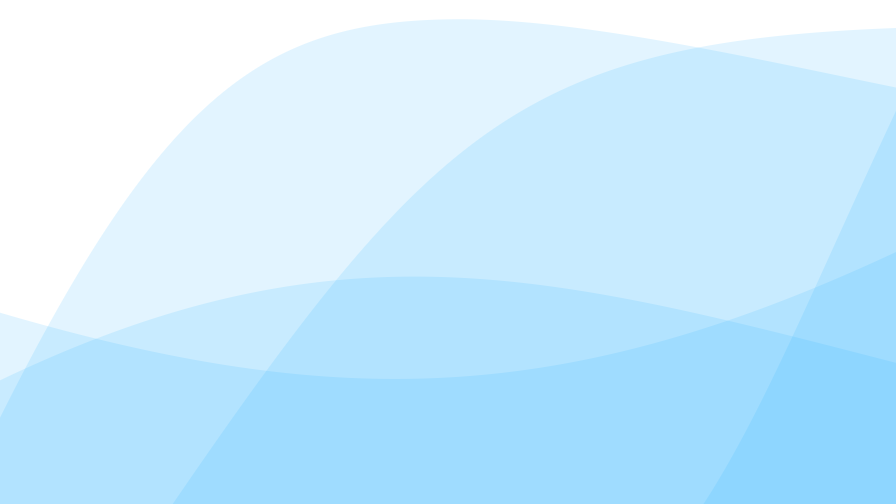
Write a WebGL 2 fragment shader that draws this background.

```glsl
#version 300 es
precision highp float;
// Overlapping translucent blue waves on white. Each wave is the area under
// a cubic Bezier curve; the curve parameter is found by bisection on x, and
// every wave tints what lies behind it by the same amount.

#define GRID vec2(768.0, 432.0)
#define PAPER vec3(1.0)
#define TINT vec3(0.12, 0.68, 1.0)
#define OPACITY 0.13
#define SOLVE_STEPS 18

uniform vec2 u_resolution;
out vec4 fragColor;

vec2 bezier(vec2 a, vec2 b, vec2 c, vec2 d, float t) {
    float s = 1.0 - t;
    return s * s * s * a + 3.0 * s * s * t * b + 3.0 * s * t * t * c + t * t * t * d;
}

vec2 bezierTangent(vec2 a, vec2 b, vec2 c, vec2 d, float t) {
    float s = 1.0 - t;
    return s * s * (b - a) + 2.0 * s * t * (c - b) + t * t * (d - c);
}

// Approximate signed distance to the curve, positive below it.
// The parameter range runs a little past both ends to extend the curve.
float depthBelow(vec2 p, vec2 a, vec2 b, vec2 c, vec2 d) {
    float low = -0.2, high = 1.2;
    for (int i = 0; i < SOLVE_STEPS; i++) {
        float mid = 0.5 * (low + high);
        if (bezier(a, b, c, d, mid).x < p.x) low = mid;
        else high = mid;
    }
    float t = 0.5 * (low + high);
    vec2 tangent = normalize(bezierTangent(a, b, c, d, t));
    return (bezier(a, b, c, d, t).y - p.y) * abs(tangent.x);
}

// Lays one wave over the colour, with an edge one pixel wide.
void addWave(inout vec3 color, float depth, float pixel) {
    float coverage = clamp(depth / pixel + 0.5, 0.0, 1.0);
    color = mix(color, TINT, OPACITY * coverage);
}

void main() {
    vec2 p = gl_FragCoord.xy / u_resolution * GRID;
    float pixel = GRID.y / u_resolution.y;
    vec3 color = PAPER;

    // Tall hill: a steep rise, then a gentle fall beyond its crest
    vec2 crest = vec2(395.0, 415.5);
    float hill = p.x < crest.x
        ? depthBelow(p, vec2(0, 74), vec2(143, 360), vec2(232, crest.y), crest)
        : depthBelow(p, crest, vec2(500, crest.y), vec2(650, 381), vec2(768, 357));
    addWave(color, hill, pixel);

    // Broad swell rising to the upper right
    addWave(color, depthBelow(p, vec2(148, 0), vec2(370, 324), vec2(450, 396), vec2(768, 408)), pixel);

    // Low dome and shallow dish crossing each other
    addWave(color, depthBelow(p, vec2(0, 106), vec2(290, 245), vec2(470, 198), vec2(768, 121)), pixel);
    addWave(color, depthBelow(p, vec2(0, 164), vec2(290, 79), vec2(485, 84), vec2(768, 216)), pixel);

    // Steep wave at the right edge
    addWave(color, depthBelow(p, vec2(603, 0), vec2(655, 80), vec2(700, 192), vec2(768, 337)), pixel);

    fragColor = vec4(color, 1.0);
}
```
